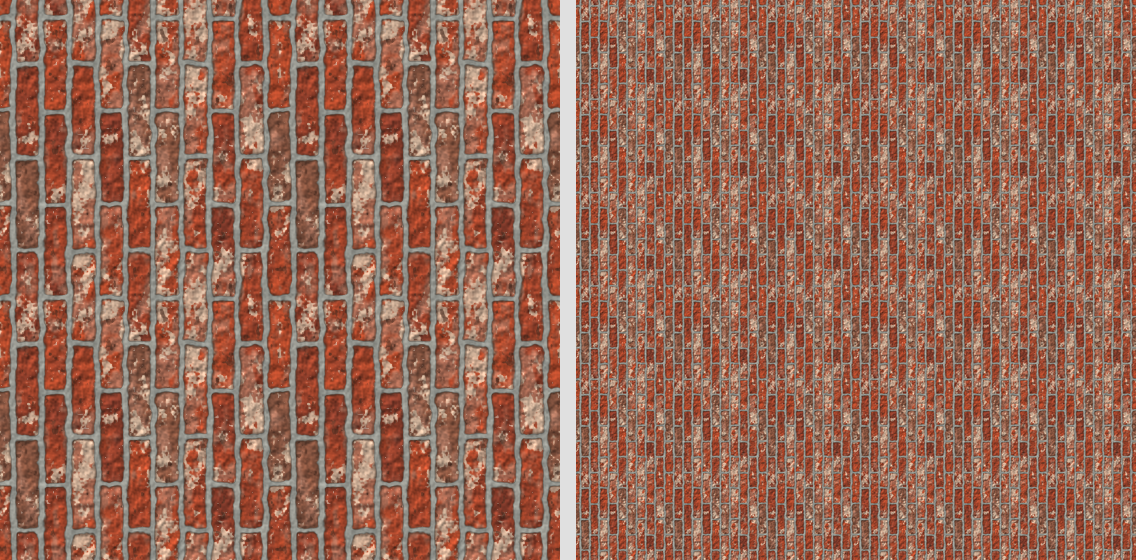
Left, the tile; right, the same tile 3 across and 3 down.
Give the GLSL for this texture, as a three.js fragment shader.

```glsl
// Weathered red bricks standing on end in grey mortar: 20 columns, 6 bricks high,
// every other column shifted by half. Rounded boxes with warped edges are lit by
// wrapping noise; the wear pattern repeats every 10 columns and 3 bricks.
varying vec2 vUv;

float hash(vec2 p) {
  vec3 q = fract(p.xyx * 0.1031);
  q += dot(q, q.yzx + 33.33);
  return fract((q.x + q.y) * q.z);
}

// Value noise with n cells per unit, wrapping at every whole unit
float noise(vec2 u, vec2 n) {
  vec2 p = u * n, i = floor(p), f = p - i;
  f = f * f * (3.0 - 2.0 * f);
  vec2 a = mod(i, n) + n, b = mod(i + 1.0, n) + n;
  return mix(mix(hash(a), hash(vec2(b.x, a.y)), f.x),
             mix(hash(vec2(a.x, b.y)), hash(b), f.x), f.y);
}

float fbm(vec2 u, vec2 n) {
  float sum = 0.0, amp = 0.54;
  for (int k = 0; k < 3; k++) {
    sum += amp * noise(u, n);
    n *= 2.0;
    amp *= 0.54;
  }
  return sum / 0.99;
}

float roundBox(vec2 p, vec2 halfSize, float r) {
  vec2 q = abs(p) - halfSize + r;
  return length(max(q, 0.0)) + min(max(q.x, q.y), 0.0) - r;
}

void main() {
  vec2 u = vUv * 2.0;

  // Brick cell: one unit is a column width, bricks are 3.33 units long
  vec2 p = vUv * vec2(20.0, 6.0) - vec2(0.48, 0.32);
  float column = floor(p.x);
  p.y += 0.5 * mod(column, 2.0) + 0.05 * (hash(vec2(mod(column, 10.0), 7.0)) - 0.5);
  vec2 id = mod(floor(p), vec2(10.0, 3.0));
  vec2 local = (fract(p) - 0.5) * vec2(1.0, 3.333);
  float tone = hash(id + 11.0), wear = hash(id + 37.0), kind = hash(id + 71.0);

  // Uneven outline
  vec2 warp = vec2(fbm(u, vec2(27.0, 23.0)), fbm(u + 0.37, vec2(25.0, 29.0))) - 0.5;
  vec2 shape = local + 0.19 * warp;
  shape.x += 0.025 * (tone - 0.5) * local.y;
  vec2 halfSize = vec2(0.395, 1.575) + 0.03 * (vec2(wear, kind) - 0.5);
  float d = roundBox(shape, halfSize, 0.09);
  float brickMask = 1.0 - smoothstep(-0.025, 0.03, d);

  // Surface relief lit from the upper left
  vec2 toLight = vec2(-0.006, 0.008);
  float grain = fbm(u, vec2(34.0));
  float relief = grain - fbm(u + toLight, vec2(34.0));
  float fine = noise(u, vec2(131.0)) - 0.5;

  // Fired clay: orange to dark red, some brown and greyish bricks
  float cloud = fbm(u + 0.21, vec2(17.0, 11.0));
  vec3 clay = mix(vec3(0.68, 0.28, 0.165), vec3(0.49, 0.22, 0.16),
                  clamp(0.75 * tone + 1.3 * (cloud - 0.5), 0.0, 1.0));
  clay = mix(clay, vec3(0.46, 0.34, 0.27), 0.7 * smoothstep(0.78, 0.9, kind));

  // Dusty film, then cream lime patches, mostly towards one end
  float film = fbm(u + 0.63, vec2(23.0, 15.0));
  clay = mix(clay, vec3(0.65, 0.45, 0.37),
             0.75 * smoothstep(0.43, 0.67, film + 0.22 * (wear - 0.5)));
  float end = local.y * (kind < 0.3 ? 1.0 : -1.0) / 1.6;
  float lime = fbm(u + 0.45, vec2(29.0, 21.0)) + 0.17 * end + 0.24 * (wear - 0.5);
  lime = smoothstep(0.57, 0.74, lime + 0.22 * fine);
  clay = mix(clay, vec3(0.78, 0.69, 0.60), 0.85 * lime);

  // Pale grit and dark pits
  float grit = smoothstep(0.86, 0.96, noise(u + 0.17, vec2(97.0)));
  clay = mix(clay, vec3(0.80, 0.71, 0.65), 0.6 * grit * smoothstep(0.4, 0.65, cloud));
  float pits = smoothstep(0.67, 0.82, fbm(u + 0.81, vec2(41.0, 33.0)));
  clay = mix(clay, vec3(0.30, 0.18, 0.13), 0.65 * pits);
  clay *= 1.0 + 1.1 * relief + 0.16 * fine;

  // Recessed rims, darkest at the upper and left edges
  float rim = smoothstep(-0.10, 0.0, d);
  float shade = 0.32 + 0.28 * smoothstep(1.40, 1.55, shape.y)
              + 0.16 * smoothstep(0.25, 0.38, -shape.x) + 0.25 * (film - 0.5);
  clay = mix(clay, vec3(0.23, 0.17, 0.13), rim * clamp(shade, 0.0, 0.8));

  // Sandy mortar, slightly darker beside the bricks
  vec3 mortar = mix(vec3(0.54, 0.55, 0.53), vec3(0.64, 0.635, 0.60), cloud);
  mortar *= 1.0 + 0.45 * relief + 0.13 * fine;
  mortar *= 1.0 - 0.28 * (1.0 - smoothstep(0.0, 0.06, d));

  gl_FragColor = vec4(mix(mortar, clay, brickMask), 1.0);
}
```
